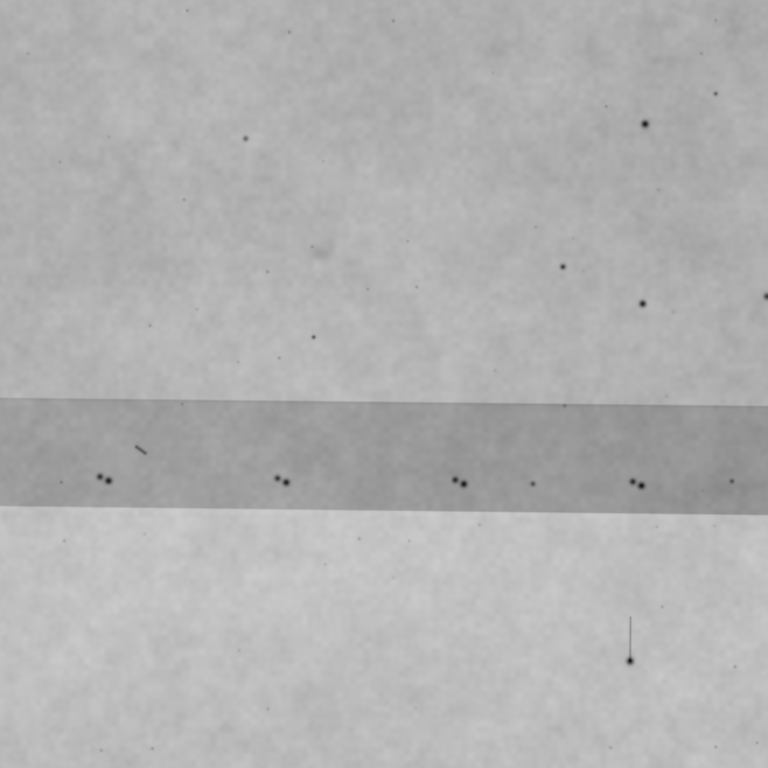
Write a Shadertoy shader that draws this texture.

```glsl
// Mottled grey plaster wall with a dark, slightly tilted band and small pin holes.

vec3 hash3(vec2 cell) {
    vec3 p = fract(cell.xyx * vec3(0.1031, 0.1030, 0.0973));
    p += dot(p, p.yxz + 33.33);
    return fract((p.xxy + p.yzz) * p.zyx);
}

// Signed cellular noise: soft bumps on jittered cell points
float cellMottle(vec2 p) {
    vec2 base = floor(p);
    float sum = 0.0;
    for (int j = -1; j <= 1; j++) {
        for (int i = -1; i <= 1; i++) {
            vec2 cell = base + vec2(i, j);
            vec3 h = hash3(cell + 71.0);
            vec2 d = p - cell - mix(vec2(0.25), vec2(0.75), h.xy);
            float k = max(0.0, 1.0 - dot(d, d));
            sum += (2.0 * h.z - 1.0) * k * k * k;
        }
    }
    return sum;
}

float grain(vec2 uv) {
    return 0.014 * cellMottle(uv * 5.0)
         + 0.015 * cellMottle(uv * 16.0 + 13.0)
         + 0.018 * cellMottle(uv * 45.0 + 37.0)
         + 0.018 * cellMottle(uv * 110.0 + 59.0);
}

// Soft elliptical spot
float spot(vec2 uv, vec2 center, vec2 radius) {
    vec2 d = (uv - center) / radius;
    return exp(-dot(d, d));
}

float hole(vec2 uv, vec2 center, float radius) {
    return spot(uv, center, vec2(radius));
}

// Soft line segment
float scratch(vec2 uv, vec2 a, vec2 b, float width) {
    vec2 ab = b - a;
    float t = clamp(dot(uv - a, ab) / dot(ab, ab), 0.0, 1.0);
    float d = length(uv - a - t * ab) / width;
    return exp(-d * d);
}

// Sparse faint specks, one candidate per cell
float specks(vec2 uv, float count) {
    vec2 cell = floor(uv * count);
    vec3 h = hash3(cell + 5.0);
    vec2 center = (cell + mix(vec2(0.2), vec2(0.8), h.xy)) / count;
    return step(0.86, h.z) * (h.z - 0.8) * 5.0 * hole(uv, center, 0.0022);
}

// Four evenly spaced pairs of holes along the band
float holePairs(vec2 uv) {
    float sum = 0.0;
    for (int i = 0; i < 4; i++) {
        float k = float(i);
        vec2 first = vec2(0.1302 + 0.2313 * k, 0.3792 - 0.0021 * k);
        sum += 0.85 * hole(uv, first, 0.0040);
        sum += hole(uv, first + vec2(0.0112, -0.0053), 0.0043);
    }
    return sum;
}

float wallTone(vec2 uv, float soft) {
    float topEdge = uv.y - (0.4822 - 0.0108 * uv.x);
    float lowEdge = uv.y - (0.3411 - 0.0118 * uv.x);
    float upper = 0.697 + 0.020 * spot(uv, vec2(0.45, 0.51), vec2(0.35, 0.16))
                - 0.012 * spot(uv, vec2(0.95, 0.95), vec2(0.4));
    float band = mix(0.620, 0.592, smoothstep(0.1, 0.85, uv.x));
    float lower = 0.752 - 0.014 * smoothstep(0.2, 0.0, uv.y);
    float tone = mix(lower, band, smoothstep(-soft, soft, lowEdge));
    tone = mix(tone, upper, smoothstep(-soft, soft, topEdge));
    // Fine shadow and highlight along the band edges
    tone -= 0.022 * exp(-pow((topEdge + 0.002) / 0.002, 2.0));
    return tone + 0.012 * exp(-pow((lowEdge + 0.004) / 0.003, 2.0));
}

float smudges(vec2 uv) {
    return 0.075 * spot(uv, vec2(0.419, 0.670), vec2(0.017, 0.011))
         + 0.035 * spot(uv, vec2(0.430, 0.682), vec2(0.008))
         + 0.040 * spot(uv, vec2(0.645, 0.930), vec2(0.018))
         + 0.045 * spot(uv, vec2(0.958, 0.967), vec2(0.014))
         + 0.028 * spot(uv, vec2(0.790, 0.842), vec2(0.045, 0.035))
         + 0.022 * spot(uv, vec2(0.900, 0.675), vec2(0.055, 0.030))
         + 0.035 * spot(uv, vec2(0.930, 0.362), vec2(0.026, 0.022));
}

float marks(vec2 uv) {
    float dark = 0.50 * holePairs(uv);
    // Large holes
    dark += 0.55 * hole(uv, vec2(0.840, 0.8385), 0.0045);
    dark += 0.55 * hole(uv, vec2(0.837, 0.6045), 0.0043);
    dark += 0.55 * hole(uv, vec2(0.8205, 0.1390), 0.0046);
    dark += 0.45 * hole(uv, vec2(0.733, 0.6525), 0.0035);
    dark += 0.45 * hole(uv, vec2(0.999, 0.6140), 0.0043);
    // Small holes
    dark += 0.30 * hole(uv, vec2(0.320, 0.8195), 0.0036);
    dark += 0.35 * hole(uv, vec2(0.4085, 0.5610), 0.0027);
    dark += 0.28 * hole(uv, vec2(0.932, 0.8780), 0.0028);
    dark += 0.30 * hole(uv, vec2(0.694, 0.3700), 0.0033);
    dark += 0.25 * hole(uv, vec2(0.953, 0.3735), 0.0030);
    // Scratches
    dark += 0.25 * scratch(uv, vec2(0.178, 0.418), vec2(0.189, 0.410), 0.0024);
    dark += 0.16 * scratch(uv, vec2(0.821, 0.196), vec2(0.8205, 0.140), 0.0016);
    return dark + 0.14 * specks(uv, 18.0);
}

void mainImage(out vec4 fragColor, in vec2 fragCoord) {
    vec2 uv = fragCoord / iResolution.xy;
    float soft = max(0.0016, 1.0 / iResolution.y);
    float tone = wallTone(uv, soft) + grain(uv) - smudges(uv) - marks(uv);
    fragColor = vec4(vec3(clamp(tone, 0.08, 1.0)), 1.0);
}
```
